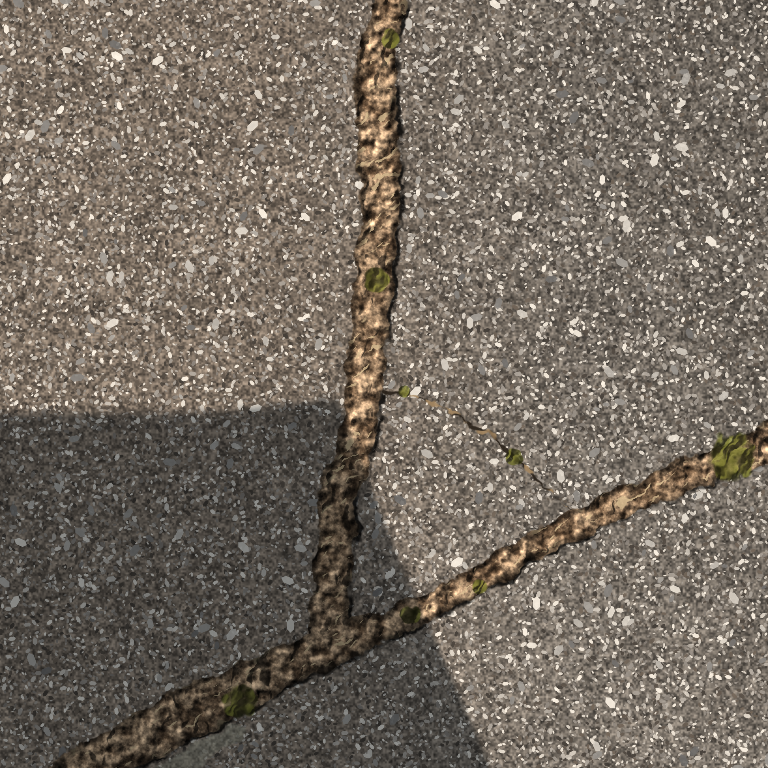
Write a WebGL 1 fragment shader that draws this texture.

```glsl
precision highp float;
uniform vec2 u_resolution;

float hash(vec2 p) {
  vec3 q = fract(vec3(p.xyx) * 0.1031);
  q += dot(q, q.yzx + 33.33);
  return fract((q.x + q.y) * q.z);
}

float noise(vec2 p) {
  vec2 i = floor(p), f = fract(p);
  f = f * f * (3.0 - 2.0 * f);
  return mix(mix(hash(i), hash(i + vec2(1, 0)), f.x),
             mix(hash(i + vec2(0, 1)), hash(i + vec2(1, 1)), f.x), f.y);
}

float fbm(vec2 p) {
  float sum = 0.0, amp = 0.5;
  for (int i = 0; i < 4; i++) {
    sum += amp * noise(p);
    p = mat2(1.6, 1.2, -1.2, 1.6) * p + 7.3;
    amp *= 0.55;
  }
  return sum;
}

vec2 rotate(vec2 p, float angle) {
  float c = cos(angle), s = sin(angle);
  return vec2(c * p.x - s * p.y, s * p.x + c * p.y);
}

// Signed distance to a tapered stroke; z holds the half width
float stroke(vec2 p, vec3 a, vec3 b) {
  vec2 ab = b.xy - a.xy;
  float t = clamp(dot(p - a.xy, ab) / dot(ab, ab), 0.0, 1.0);
  return length(p - a.xy - ab * t) - mix(a.z, b.z, t);
}

float verticalJoint(vec2 p) {
  float d = stroke(p, vec3(0.514, 1.02, 0.019), vec3(0.486, 0.90, 0.026));
  d = min(d, stroke(p, vec3(0.486, 0.90, 0.026), vec3(0.495, 0.72, 0.025)));
  d = min(d, stroke(p, vec3(0.495, 0.72, 0.025), vec3(0.478, 0.557, 0.025)));
  d = min(d, stroke(p, vec3(0.478, 0.557, 0.025), vec3(0.471, 0.45, 0.023)));
  d = min(d, stroke(p, vec3(0.471, 0.45, 0.023), vec3(0.440, 0.35, 0.026)));
  return min(d, stroke(p, vec3(0.440, 0.35, 0.026), vec3(0.425, 0.16, 0.026)));
}

float diagonalJoint(vec2 p) {
  float d = stroke(p, vec3(0.08, -0.02, 0.028), vec3(0.26, 0.080, 0.032));
  d = min(d, stroke(p, vec3(0.26, 0.080, 0.032), vec3(0.43, 0.157, 0.027)));
  d = min(d, stroke(p, vec3(0.43, 0.157, 0.025), vec3(0.56, 0.21, 0.016)));
  d = min(d, stroke(p, vec3(0.56, 0.21, 0.016), vec3(0.742, 0.314, 0.020)));
  return min(d, stroke(p, vec3(0.742, 0.314, 0.019), vec3(1.02, 0.433, 0.023)));
}

float hairCrack(vec2 p) {
  float d = stroke(p, vec3(0.50, 0.495, 0.003), vec3(0.573, 0.475, 0.002));
  d = min(d, stroke(p, vec3(0.573, 0.475, 0.002), vec3(0.638, 0.431, 0.003)));
  return min(d, stroke(p, vec3(0.638, 0.431, 0.003), vec3(0.742, 0.333, 0.001)));
}

// Scattered angular chips: x is coverage, y is a random tone
vec2 chips(vec2 p, float scale, float density, float pixel) {
  vec2 q = p * scale, cell = floor(q), result = vec2(0.0);
  for (int j = -1; j <= 1; j++)
    for (int i = -1; i <= 1; i++) {
      vec2 id = cell + vec2(float(i), float(j));
      vec2 center = id + vec2(hash(id + 13.1), hash(id + 47.7));
      vec2 r = abs(rotate(q - center, 6.28 * hash(id + 71.9)));
      float size = mix(0.18, 0.48, hash(id + 29.3));
      float d = max(r.x * 0.75 + r.y * 0.7, r.y * 1.5) - size;
      float cover = smoothstep(pixel, -pixel, d / scale) * step(hash(id + scale), density);
      if (cover > result.x) result = vec2(cover, hash(id + 5.7));
    }
  return result;
}

vec3 addChips(vec3 base, vec2 p, float scale, float density, float pixel, vec3 low, vec3 high) {
  vec2 chip = chips(p, scale, density, pixel);
  return mix(base, mix(low, high, chip.y), chip.x * 0.9);
}

float tuft(vec2 p, vec2 center, float radius) {
  return 1.0 - smoothstep(0.2, 1.0, length(p - center) / radius);
}

void main() {
  vec2 uv = gl_FragCoord.xy / u_resolution;
  float pixel = 0.55 / min(u_resolution.x, u_resolution.y);
  vec2 ragged = uv + 0.020 * (vec2(fbm(uv * 42.0), fbm(uv * 42.0 + 19.0)) - 0.52);

  // Asphalt: grit, dark pits and pale stone chips
  float grit = noise(uv * 230.0) * 0.5 + noise(uv * 410.0 + 5.0) * 0.5;
  vec3 warm = mix(vec3(0.46, 0.41, 0.36), vec3(0.43, 0.40, 0.365), smoothstep(0.3, 0.8, uv.x));
  vec3 color = warm * (0.42 + 1.1 * grit) * (0.90 + 0.2 * fbm(uv * 22.0));
  color *= 1.0 + 0.06 * smoothstep(0.75, 0.2, uv.y) - 0.12 * smoothstep(0.6, 1.0, uv.x) * uv.y;
  vec3 paleLow = vec3(0.48, 0.45, 0.42), paleHigh = vec3(0.97, 0.93, 0.87);
  color = addChips(color, uv + 1.3, 130.0, 0.30, pixel, vec3(0.23, 0.21, 0.19), vec3(0.43, 0.38, 0.33));
  color = addChips(color, uv, 185.0, 0.34, pixel, paleLow, paleHigh);
  color = addChips(color, uv + 3.7, 120.0, 0.24, pixel, paleLow, paleHigh);
  color = addChips(color, uv + 8.2, 66.0, 0.09, pixel, vec3(0.40, 0.39, 0.38), paleHigh);
  float slab = stroke(ragged, vec3(0.21, -0.012, 0.016), vec3(0.305, 0.046, 0.014));
  color = mix(color, vec3(0.56, 0.53, 0.46) * (0.7 + 0.6 * grit), 0.8 * smoothstep(0.003, -0.003, slab));

  // Soil filled joints with broken dark undercuts
  float joint = min(verticalJoint(ragged), diagonalJoint(ragged));
  float undercut = min(verticalJoint(ragged - vec2(0.005, -0.001)), diagonalJoint(ragged - vec2(0.002, -0.003)));
  float broken = smoothstep(0.3, 0.6, noise(uv * 48.0 + 3.0));
  color *= 1.0 - (0.25 + 0.55 * broken) * smoothstep(0.002, -0.002, undercut);
  float clod = fbm(uv * 85.0);
  float relief = clod - fbm(uv * 85.0 + vec2(-0.35, 0.4));
  vec3 soil = mix(vec3(0.31, 0.235, 0.17), vec3(0.69, 0.575, 0.455), smoothstep(0.15, 0.85, clod));
  soil *= 0.70 + 0.6 * grit + 1.7 * relief;
  float straw = noise(rotate(ragged, 0.9) * vec2(330.0, 60.0)) * noise(rotate(ragged, -0.5) * vec2(75.0, 300.0));
  soil = mix(soil, vec3(0.80, 0.70, 0.54), 0.8 * smoothstep(0.46, 0.62, straw));
  float crevice = noise(rotate(ragged, 0.2) * vec2(150.0, 55.0));
  soil *= 1.0 - 0.6 * smoothstep(0.72, 0.90, crevice);
  soil *= 0.55 + 0.45 * smoothstep(0.0, -0.008, joint + 0.004 * broken);
  color = mix(color, soil, smoothstep(0.0015, -0.0015, joint));

  // Thin crack, interrupted and partly filled
  float hair = hairCrack(ragged) + 0.004 * (noise(uv * 85.0) - 0.4);
  vec3 hairTone = mix(vec3(0.15, 0.12, 0.09), vec3(0.60, 0.49, 0.35), smoothstep(0.45, 0.7, noise(uv * 140.0)));
  color = mix(color, hairTone, 0.9 * smoothstep(0.0015, -0.0012, hair));

  // Moss and grass tufts
  float green = max(tuft(uv, vec2(0.508, 0.95), 0.020), tuft(uv, vec2(0.67, 0.405), 0.018));
  green = max(green, max(tuft(uv, vec2(0.952, 0.405), 0.050), tuft(uv, vec2(0.312, 0.085), 0.036)));
  green = max(green, max(tuft(uv, vec2(0.49, 0.635), 0.026), tuft(uv, vec2(0.625, 0.236), 0.016)));
  green = max(green, max(tuft(uv, vec2(0.534, 0.20), 0.020), tuft(uv, vec2(0.527, 0.49), 0.012)));
  float blades = noise(rotate(ragged, 0.5) * vec2(300.0, 70.0));
  vec3 leaf = mix(vec3(0.13, 0.13, 0.05), vec3(0.50, 0.50, 0.20), smoothstep(0.2, 0.85, blades));
  color = mix(color, leaf, smoothstep(0.35, 0.6, green * (0.5 + noise(uv * 110.0))) * 0.8);

  // Cast shadow
  float topEdge = uv.y - 0.463 - 0.016 * smoothstep(0.25, 0.43, uv.x);
  float sideEdge = uv.x - 0.638 + 0.424 * uv.y + 0.012 * sin(uv.y * 13.0 - 1.5) * uv.y;
  float shadow = smoothstep(0.009, -0.009, topEdge) * smoothstep(0.006, -0.006, sideEdge);
  color *= mix(vec3(1.07, 1.07, 1.07), vec3(0.60, 0.63, 0.66), shadow);
  gl_FragColor = vec4(clamp(color, 0.0, 1.0), 1.0);
}
```
